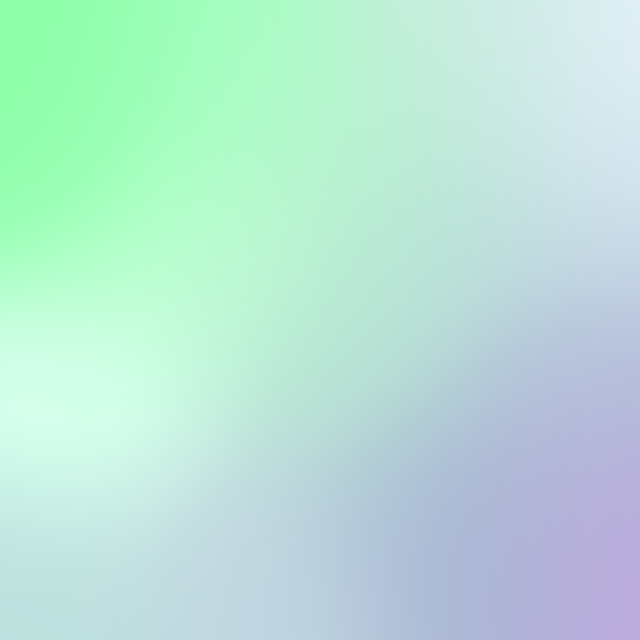
A WebGL 2 fragment shader for this background:

```glsl
#version 300 es
precision highp float;
// Soft mesh gradient: mint green melting into pale aqua, ice blue and lilac.
// Each colour spot spreads as a Gaussian; the spots are blended by their
// normalised weights, so the whole canvas stays smooth at any size.

uniform vec2 u_resolution;
out vec4 outColor;

const int SPOT_COUNT = 16;
const float SPOT_SPREAD = 0.14; // Gaussian radius in canvas units

// Spot centres, from the top row down
const vec2 SPOT_CENTRE[SPOT_COUNT] = vec2[SPOT_COUNT](
    vec2(0.08, 0.97), vec2(0.08, 0.74), vec2(0.34, 0.90), vec2(0.53, 0.80),
    vec2(0.75, 0.95), vec2(1.00, 0.92), vec2(0.96, 0.71), vec2(0.72, 0.66),
    vec2(0.30, 0.60), vec2(0.13, 0.38), vec2(0.52, 0.45), vec2(0.93, 0.42),
    vec2(0.05, 0.06), vec2(0.40, 0.12), vec2(0.70, 0.18), vec2(1.00, 0.15));

// Spot colours: greens, ice blues, pale aquas, then slate and lilac
const vec3 SPOT_COLOR[SPOT_COUNT] = vec3[SPOT_COUNT](
    vec3(0.55, 1.00, 0.66), vec3(0.56, 1.00, 0.67),
    vec3(0.64, 1.00, 0.75), vec3(0.72, 0.96, 0.81),
    vec3(0.79, 0.92, 0.88), vec3(0.90, 0.95, 0.98),
    vec3(0.82, 0.88, 0.93), vec3(0.73, 0.89, 0.85),
    vec3(0.75, 1.00, 0.83), vec3(0.85, 1.02, 0.94),
    vec3(0.72, 0.90, 0.83), vec3(0.70, 0.74, 0.85),
    vec3(0.74, 0.88, 0.87), vec3(0.76, 0.84, 0.88),
    vec3(0.66, 0.72, 0.83), vec3(0.74, 0.67, 0.87));

float gaussian(vec2 offset, float spread) {
    return exp(-dot(offset, offset) / (2.0 * spread * spread));
}

vec3 blendSpots(vec2 p) {
    vec3 colorSum = vec3(0.0);
    float weightSum = 0.0;
    for (int i = 0; i < SPOT_COUNT; i++) {
        float weight = gaussian(p - SPOT_CENTRE[i], SPOT_SPREAD);
        colorSum += weight * SPOT_COLOR[i];
        weightSum += weight;
    }
    return colorSum / weightSum;
}

void main() {
    vec2 uv = gl_FragCoord.xy / u_resolution;
    outColor = vec4(clamp(blendSpots(uv), 0.0, 1.0), 1.0);
}
```
